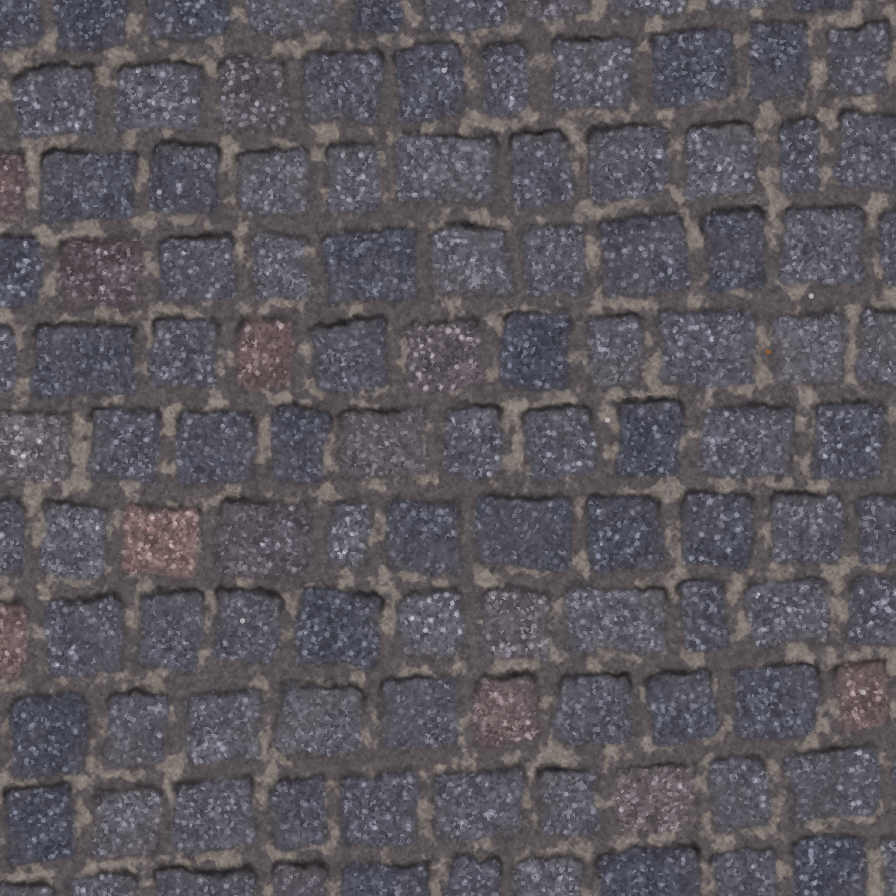
Reproduce this texture procedurally as a three.js fragment shader.

```glsl
// Weathered granite setts in ten uneven, sloping rows with sandy joints.
varying vec2 vUv;

float hash(vec2 p) {
  vec3 q = fract(p.xyx * vec3(0.1031, 0.1030, 0.0973));
  q += dot(q, q.yzx + 33.33);
  return fract((q.x + q.y) * q.z);
}

// Cellular noise: distance to the nearest point, and that point's random value
vec2 cellular(vec2 p) {
  vec2 cell = floor(p), nearest = vec2(9.0, 0.0);
  for (int y = -1; y <= 1; y++) {
    for (int x = -1; x <= 1; x++) {
      vec2 id = cell + vec2(float(x), float(y));
      vec2 point = id + vec2(hash(id), hash(id + 57.3));
      float dist = length(p - point);
      if (dist < nearest.x) nearest = vec2(dist, hash(id + 19.7));
    }
  }
  return nearest;
}

// Layered, rotated sines, roughly -1 to 1
float layers(vec2 p) {
  float sum = 0.0, amp = 0.5;
  for (int i = 0; i < 5; i++) {
    p = mat2(1.36, 1.02, -1.02, 1.36) * p + 1.3;
    sum += amp * sin(p.x + 1.5 * sin(p.y));
    amp *= 0.62;
  }
  return sum;
}

// Jittered joint position to the left of a sett
float jointX(float column, float row) {
  return column + 0.36 * (hash(vec2(column, row) + 40.0) - 0.5);
}

float roundedBox(vec2 p, vec2 halfSize, float radius) {
  vec2 q = abs(p) - halfSize + radius;
  return length(max(q, 0.0)) + min(max(q.x, q.y), 0.0) - radius;
}

void main() {
  vec2 uv = vUv;
  float down = 1.0 - uv.y;

  // Rows rise to the right, most strongly near top and bottom
  float slope = 0.3 + 0.22 * cos(7.75 * (down - 0.09));
  vec2 grid = vec2(uv.x * 10.0, down * 9.9 + 0.6 + slope * (uv.x - 0.5));
  grid += 0.045 * vec2(layers(uv * 25.0), layers(uv * 25.0 + 7.0));
  float row = floor(grid.y);
  grid.x += hash(vec2(row, 3.0));

  // Sett between two jittered joints
  float column = floor(grid.x);
  if (grid.x < jointX(column, row)) column -= 1.0;
  else if (grid.x >= jointX(column + 1.0, row)) column += 1.0;
  float left = jointX(column, row), right = jointX(column + 1.0, row);
  vec2 id = vec2(column, row);
  float kind = hash(id + 11.0), tone = hash(id + 23.0), size = hash(id + 31.0);

  vec2 local = vec2(grid.x - 0.5 * (left + right), fract(grid.y) - 0.5);
  local.y -= 0.08 * (hash(id + 47.0) - 0.5);
  float turn = 0.16 * (hash(id + 61.0) - 0.5);
  local += turn * vec2(-local.y, local.x);
  vec2 halfSize = vec2(0.5 * (right - left) - 0.075 - 0.05 * size, 0.42 - 0.05 * tone);
  float edge = roundedBox(local, halfSize, 0.1) + 0.018 * layers(uv * 120.0);
  float stoneMask = 1.0 - smoothstep(-0.025, 0.025, edge);

  // Grain and soft stains
  float fine = cellular(uv * 260.0).y;
  vec2 coarse = cellular(uv * 125.0 + 9.0);
  float stain = layers(uv * 17.0 + 4.0);
  float patches = layers(uv * 48.0);

  // Granite
  vec3 stone = mix(vec3(0.28, 0.285, 0.335), vec3(0.375, 0.37, 0.405), tone);
  stone = mix(stone, stone * vec3(1.27, 1.06, 0.95), smoothstep(0.82, 0.98, kind));
  if (kind < 0.015) stone *= vec3(1.12, 0.72, 0.82);
  stone *= 0.74 + 0.36 * fine + 0.16 * coarse.y + 0.08 * patches;
  float fleck = smoothstep(0.72, 1.0, coarse.y) * (1.0 - smoothstep(0.2, 0.55, coarse.x));
  stone += vec3(0.22, 0.22, 0.235) * fleck * (0.5 + 0.7 * size);
  stone += 0.1 * smoothstep(0.84, 1.0, fine);

  // Packed earth and exposed pale sand
  float sand = smoothstep(0.0, 0.6, patches + 0.4 * stain + 0.5 * abs(uv.x - 0.45) - 0.12);
  vec3 joint = mix(vec3(0.35, 0.325, 0.335), vec3(0.51, 0.475, 0.455), sand);
  joint *= 0.86 + 0.18 * fine + 0.1 * coarse.y + 0.07 * layers(uv * 190.0);

  // Dirt creeping over the setts
  float dirt = 0.32 * smoothstep(-0.1, 0.7, stain) + 0.25 * smoothstep(-0.12, 0.0, edge);
  vec3 color = mix(joint, mix(stone, vec3(0.355, 0.33, 0.34), dirt), stoneMask);

  // Shadowed rim, deepest along the upper edge
  float rim = exp(-pow(edge / 0.04, 2.0));
  float upper = smoothstep(-0.15, -0.38, local.y);
  color *= 1.0 - rim * (0.12 + 0.36 * upper) * (0.75 + 0.5 * stain);

  // Sparse pale chips and rust-coloured litter
  vec2 litter = cellular(uv * 16.0 + 2.0);
  float chip = step(0.965, litter.y) * (1.0 - smoothstep(0.035, 0.06, litter.x));
  vec3 litterColor = litter.y > 0.985 ? vec3(0.58, 0.36, 0.2) : vec3(0.75, 0.75, 0.76);
  color = mix(color, litterColor, 0.8 * chip);

  gl_FragColor = vec4(color, 1.0);
}
```
